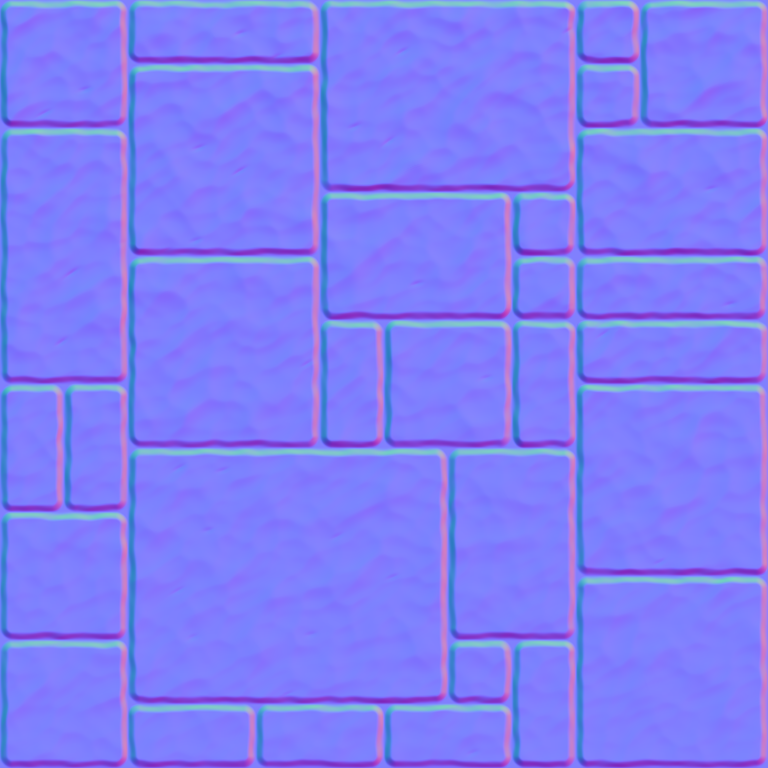
Write a WebGL 2 fragment shader that draws this texture map.

```glsl
#version 300 es
precision highp float;
// Tangent-space normal map of a wall of rounded rectangular stones.
// A 12 x 12 grid is cut into blocks; each block gets a bevelled edge and
// cellular grain, and the slopes of that height field become the colour.
uniform vec2 u_resolution;
out vec4 fragColor;

vec2 hash2(vec2 p) {
    vec3 q = fract(p.xyx * vec3(0.1031, 0.103, 0.0973));
    q += dot(q, q.yzx + 33.33);
    return fract((q.xx + q.yz) * q.zy);
}

// Shrink a box (min xy, max zw) to the side of a cut that holds p.
void cutX(inout vec4 box, vec2 p, float x) {
    if (p.x < x) box.z = min(box.z, x); else box.x = max(box.x, x);
}
void cutY(inout vec4 box, vec2 p, float y) {
    if (p.y < y) box.w = min(box.w, y); else box.y = max(box.y, y);
}

// Block containing p; grid y runs downwards.
vec4 findBlock(vec2 p) {
    vec4 b = vec4(0, 0, 12, 12);
    cutX(b, p, 2.0);
    cutX(b, p, 9.0);
    if (p.x < 2.0) {                      // left column
        for (float y = 2.0; y < 11.0; y += 2.0) if (y != 4.0) cutY(b, p, y);
        if (b.y == 6.0) cutX(b, p, 1.0);
    } else if (p.x >= 9.0) {              // right column
        cutY(b, p, 2.0);
        for (float y = 4.0; y < 7.0; y++) cutY(b, p, y);
        cutY(b, p, 9.0);
        if (p.y < 2.0) {
            cutX(b, p, 10.0);
            if (p.x < 10.0) cutY(b, p, 1.0);
        }
    } else if (p.y < 7.0) {               // upper middle
        b.w = 7.0;
        cutX(b, p, 5.0);
        if (p.x < 5.0) {
            cutY(b, p, 1.0);
            cutY(b, p, 4.0);
        } else {
            cutY(b, p, 3.0);
            cutY(b, p, 5.0);
            if (p.y >= 3.0) cutX(b, p, 8.0);
            if (p.y >= 5.0) cutX(b, p, 6.0);
            else if (p.y >= 3.0 && p.x >= 8.0) cutY(b, p, 4.0);
        }
    } else if (p.y >= 11.0 && p.x < 8.0) { // lower middle pinwheel
        b = vec4(2, 11, 8, 12);
        cutX(b, p, 4.0);
        cutX(b, p, 6.0);
    } else if (p.x < 7.0) {
        b = vec4(2, 7, 7, 11);
    } else {
        b = vec4(7, 7, 9, 12);
        cutY(b, p, 10.0);
        if (p.y >= 10.0) cutX(b, p, 8.0);
        if (p.y >= 10.0 && p.x < 8.0) b.w = 11.0;
    }
    return b;
}

// Smooth cellular noise: x = soft nearest distance, y = sparse small chips.
vec2 cellular(vec2 p) {
    vec2 cell = floor(p);
    float sum = 0.0, chips = 0.0;
    for (int j = -1; j <= 1; j++)
    for (int i = -1; i <= 1; i++) {
        vec2 id = cell + vec2(i, j);
        vec2 d = id + hash2(id) - p;
        sum += exp(-5.0 * dot(d, d));
        float rare = step(0.93, hash2(id + 57.0).x);
        chips += rare * exp(-dot(d * d, vec2(40, 160)));
    }
    return vec2(-log(sum + 0.02) / 5.0, chips);
}

// x = bevelled block height, y = surface grain height.
vec2 heights(vec2 p) {
    vec4 b = findBlock(p);
    vec2 seed = hash2(b.xy + 3.0) * 40.0, q = p + seed;
    vec2 inset = min(p - b.xy, b.zw - p);
    float wobble = 0.008 * sin(q.x * 8.0 + 2.0 * sin(q.y * 4.0 + q.x * 2.3))
                 + 0.008 * sin(q.y * 9.0 + 2.0 * sin(q.x * 4.0 + q.y * 2.7))
                 + 0.003 * sin(q.x * 19.0) * sin(q.y * 17.0);
    vec2 corner = max(0.19 - inset, 0.0);
    float edge = 0.19 - length(corner) + wobble * smoothstep(0.0, 0.05, min(inset.x, inset.y));
    float bevel = smoothstep(0.0, 0.125, edge);
    q += 0.05 * sin(q.yx * 4.0 + seed);
    vec2 streak = vec2(dot(q, vec2(0.9, -0.44)), dot(q, vec2(0.44, 0.9)));
    vec2 broad = cellular(streak * vec2(1.6, 2.3));
    vec2 fine = cellular(streak * vec2(3.1, 4.3) + 9.0);
    float grain = 0.048 * broad.x + 0.024 * fine.x - 0.009 * broad.y;
    return vec2(0.054 * bevel, grain * bevel * mix(1.15, 0.6, p.y / 12.0));
}

void main() {
    vec2 p = gl_FragCoord.xy / u_resolution * 12.0;
    p.y = 12.0 - p.y;
    // Central differences of both height layers.
    vec2 e = vec2(0.022, 0);
    vec2 dx = (heights(p + e.xy) - heights(p - e.xy)) / (2.0 * e.x);
    vec2 dy = (heights(p + e.yx) - heights(p - e.yx)) / (2.0 * e.x);
    vec2 bevelSlope = vec2(-dx.x, dy.x);
    vec2 grainSlope = vec2(-dx.y * 0.6, min(dy.y, dy.y * 0.4));
    vec3 normal = normalize(vec3(bevelSlope + grainSlope, 1));
    // Steep bevels lose extra blue, as in a softly filtered map.
    float steep = smoothstep(0.12, 0.6, length(normal.xy));
    fragColor = vec4(normal * 0.5 + vec3(0.5, 0.5, 0.495 - 0.12 * steep), 1);
}
```
